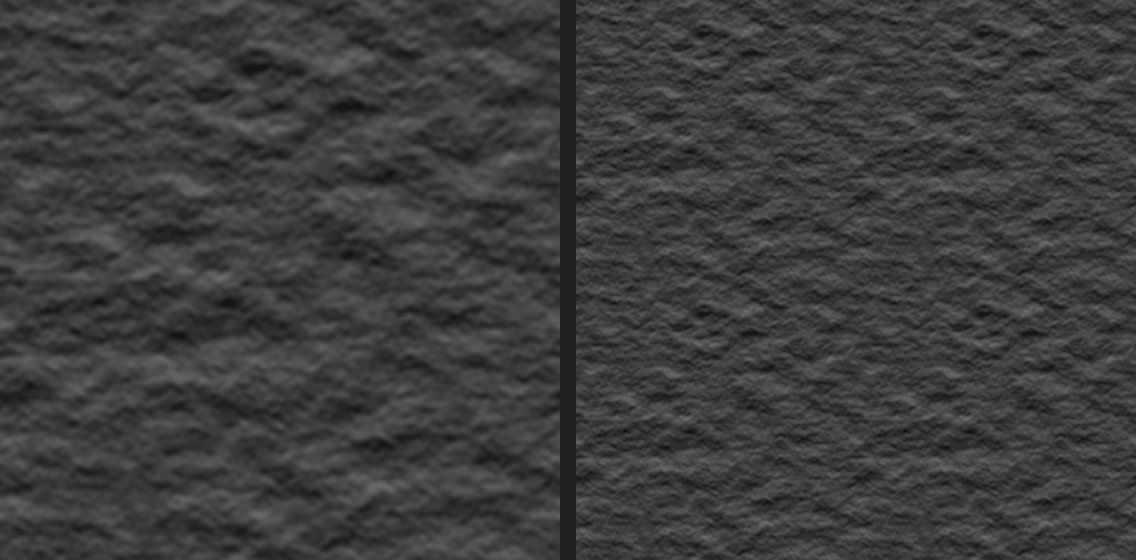
Left, the tile; right, the same tile 2 across and 2 down.
Reproduce this texture procedurally as a three.js fragment shader.

```glsl
varying vec2 vUv;

const float MEAN_GREY = 0.241;
const float CONTRAST = 0.90;
const float ROUGHNESS = 0.53;
const vec2 BASE_CELLS = vec2(7.0, 10.0);
const float LIGHT_STEP = 0.0062;
const int OCTAVES = 4;

// Sine-free hash giving a gradient in [-1, 1]
vec2 hashGradient(vec2 cell, float seed) {
  vec3 p = fract(vec3(cell.xyx + seed) * vec3(0.1031, 0.1030, 0.0973));
  p += dot(p, p.yzx + 33.33);
  return fract((p.xx + p.yz) * p.zy) * 2.0 - 1.0;
}

float cornerSlope(vec2 cell, vec2 corner, vec2 local, vec2 period, float seed) {
  return dot(hashGradient(mod(cell + corner, period), seed), local - corner);
}

// Gradient noise that repeats after a whole number of cells
float tileNoise(vec2 p, vec2 period, float seed) {
  vec2 cell = floor(p);
  vec2 local = p - cell;
  vec2 blend = local * local * local * (local * (local * 6.0 - 15.0) + 10.0);
  float bottom = mix(cornerSlope(cell, vec2(0.0, 0.0), local, period, seed),
                     cornerSlope(cell, vec2(1.0, 0.0), local, period, seed), blend.x);
  float top = mix(cornerSlope(cell, vec2(0.0, 1.0), local, period, seed),
                  cornerSlope(cell, vec2(1.0, 1.0), local, period, seed), blend.x);
  return mix(bottom, top, blend.y);
}

// Layered height of the rippled surface
float rippleHeight(vec2 uv, vec2 cells, float gain) {
  float height = 0.0;
  float amplitude = 0.5;
  for (int i = 0; i < OCTAVES; i++) {
    float layer = float(i);
    vec2 shift = vec2(0.37, 0.61) * (layer + 1.0);
    height += amplitude * tileNoise(uv * cells + shift, cells, 17.0 + layer * 131.0);
    cells *= 2.0;
    amplitude *= gain;
  }
  return height;
}

// Light from one vertical side: the slope between two nearby heights
float verticalRelief(vec2 uv, float reach) {
  vec2 offset = vec2(0.0, reach);
  return rippleHeight(uv - offset, BASE_CELLS, ROUGHNESS)
       - rippleHeight(uv + offset, BASE_CELLS, ROUGHNESS);
}

void main() {
  float grey = MEAN_GREY + CONTRAST * verticalRelief(vUv, LIGHT_STEP);
  gl_FragColor = vec4(vec3(clamp(grey, 0.08, 0.45)), 1.0);
}
```
